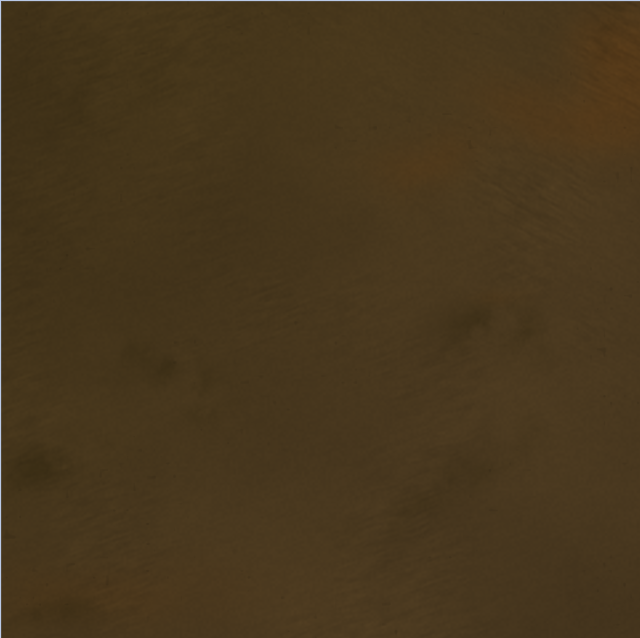
A WebGL 1 fragment shader for this texture:

```glsl
precision highp float;
// Dark brown worn leather with faint fibres, rusty stains and a thin pale edge.

uniform vec2 u_resolution;

float hash(vec2 p) {
  vec3 q = fract(vec3(p.xyx) * 0.1031);
  q += dot(q, q.yzx + 33.33);
  return fract((q.x + q.y) * q.z);
}

float noise(vec2 p) {
  vec2 cell = floor(p);
  vec2 f = fract(p);
  f = f * f * (3.0 - 2.0 * f);
  float low = mix(hash(cell), hash(cell + vec2(1.0, 0.0)), f.x);
  float high = mix(hash(cell + vec2(0.0, 1.0)), hash(cell + vec2(1.0, 1.0)), f.x);
  return mix(low, high, f.y);
}

float fbm(vec2 p) {
  float sum = 0.0;
  float weight = 0.5;
  for (int i = 0; i < 6; i++) {
    sum += weight * noise(p);
    p = mat2(1.6, 1.2, -1.2, 1.6) * p + 17.3;
    weight *= 0.5;
  }
  return sum;
}

vec2 rotate(vec2 p, float angle) {
  float c = cos(angle);
  float s = sin(angle);
  return vec2(c * p.x + s * p.y, c * p.y - s * p.x);
}

// Streaky noise whose strands run along the given angle, centred on zero
float fibres(vec2 p, float angle) {
  vec2 q = rotate(p, angle) + 5.0;
  q.y += 0.006 * noise(q * 18.0);
  return noise(q * vec2(38.0, 190.0)) + 0.5 * noise(q * vec2(80.0, 260.0)) - 0.75;
}

// Soft elliptical stain
float stain(vec2 p, vec2 centre, vec2 radius, float angle) {
  vec2 q = rotate(p - centre, angle) / radius;
  return exp(-dot(q, q));
}

void main() {
  vec2 p = gl_FragCoord.xy / u_resolution.y;
  vec2 warp = vec2(fbm(p * 5.0 + 3.0), fbm(p * 5.0 + 41.0)) - 0.5;
  vec2 w = p + 0.12 * warp;

  // Broad tone, greyer towards the lower right
  vec3 color = mix(vec3(0.262, 0.202, 0.098), vec3(0.284, 0.217, 0.120),
                   smoothstep(0.2, 1.5, p.x + 1.0 - p.y));
  color *= 1.0 + 0.22 * (fbm(w * 3.5 + 9.0) - 0.5);

  // Rusty stains at the upper right and along the bottom
  float rust = stain(w, vec2(0.99, 0.88), vec2(0.09, 0.12), 0.0)
             + 0.55 * stain(w, vec2(0.87, 0.82), vec2(0.13, 0.04), -0.4)
             + 0.6 * stain(w, vec2(0.67, 0.76), vec2(0.085, 0.04), 0.3)
             + 0.3 * stain(w, vec2(0.77, 0.54), vec2(0.04, 0.015), 0.0)
             + 0.3 * stain(w, vec2(0.16, 0.06), vec2(0.26, 0.07), 0.0);
  rust *= 0.55 + 0.9 * fbm(p * 14.0 + 7.0);
  color = mix(color, vec3(0.345, 0.225, 0.090), clamp(rust, 0.0, 1.0) * 0.8);

  // Scuffed dark spots with ragged edges
  float scuff = stain(w, vec2(0.77, 0.47), vec2(0.08, 0.05), -0.3)
              + 0.8 * stain(w, vec2(0.26, 0.41), vec2(0.11, 0.05), -0.3)
              + 0.9 * stain(w, vec2(0.06, 0.29), vec2(0.09, 0.04), 0.0)
              + 1.2 * stain(w, vec2(0.99, 0.94), vec2(0.035, 0.04), 0.0)
              + 0.7 * stain(w, vec2(0.09, 0.03), vec2(0.08, 0.03), 0.0)
              + 0.5 * stain(w, vec2(0.68, 0.23), vec2(0.16, 0.04), 0.4)
              + 0.5 * stain(w, vec2(0.14, 0.87), vec2(0.16, 0.07), 0.0);
  scuff *= smoothstep(0.25, 0.72, fbm(p * 24.0 + 2.0));
  color = mix(color, vec3(0.195, 0.152, 0.062), clamp(scuff, 0.0, 1.0) * 0.65);

  // Fibres rise to the right, but fall to the right in the upper right
  float corner = smoothstep(1.2, 1.55, p.x + p.y + 0.4 * warp.x);
  float strands = mix(fibres(p, 0.35), fibres(p, -0.5), corner);
  float strength = 0.02 + 0.06 * smoothstep(0.4, 0.65, fbm(p * 6.0 + 23.0));
  color *= 1.0 + strands * strength * (1.0 + 0.5 * corner);

  // Fine grain and sparse dark pores
  color *= 1.0 + 0.05 * (noise(p * 240.0) - 0.5);
  float pores = smoothstep(0.88, 1.0, noise(p * 95.0 + 60.0));
  color *= 1.0 - 0.09 * pores * smoothstep(0.45, 0.6, fbm(p * 5.0 + 70.0));

  // Thin pale blue edge on the left and top
  float edge = min(p.x, 1.0 - p.y);
  color = mix(vec3(0.73, 0.79, 0.90), color, smoothstep(0.0015, 0.0026, edge));

  gl_FragColor = vec4(color, 1.0);
}
```
